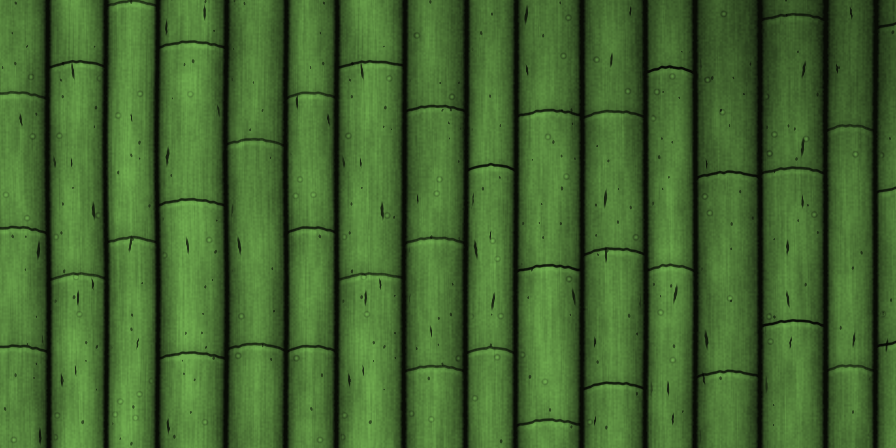
Write a WebGL 1 fragment shader that draws this texture.

```glsl
precision highp float;
// A wall of upright green bamboo poles with joints, dark gaps, scars and grain.
uniform vec2 u_resolution;

float hash(vec2 p) {
  return fract(sin(dot(p, vec2(12.99, 78.23))) * 4375.85);
}

float noise(vec2 p) {
  vec2 i = floor(p), f = fract(p);
  f = f * f * (3.0 - 2.0 * f);
  return mix(mix(hash(i), hash(i + vec2(1.0, 0.0)), f.x),
             mix(hash(i + vec2(0.0, 1.0)), hash(i + 1.0), f.x), f.y);
}

// Left border of a pole in pitch units, so that widths differ.
float border(float id) {
  return id + 0.03 + 0.1 * cos(2.03 * (id - 6.6));
}

// Sparse upright scars; x = coverage.
float scars(vec2 p, float seed, vec2 cell, vec2 size, float density) {
  vec2 id = floor(p / cell);
  vec2 key = id + seed * 17.3;
  vec2 jitter = 0.25 + 0.5 * vec2(hash(key + 3.1), hash(key + 8.7));
  vec2 d = p - (id + jitter) * cell;
  d.x += d.y * 0.35 * (hash(key + 5.2) - 0.5);
  d.x += 0.002 * (noise(p * 140.0) - 0.5);
  float scale = 0.5 + 0.6 * hash(key + 1.9);
  float spot = 1.0 - smoothstep(0.45, 1.15, length(d / (size * scale)));
  return spot * step(hash(key), density);
}

void main() {
  vec2 p = gl_FragCoord.xy / u_resolution.y;
  float px = 1.0 / u_resolution.y;
  float pitch = 2.0 / 15.0;

  // Find the pole; borders waver a little with height.
  float x = (p.x - 0.094) / pitch + 0.035 * (noise(vec2(p.x * 2.0, p.y * 3.0)) - 0.5);
  float id = floor(x + 0.5);
  id -= step(x, border(id));
  float left = border(id), span = border(id + 1.0) - left;
  float u = (x - left) / span;
  float width = span * pitch;
  vec2 local = vec2(u * width, p.y);

  // Two neighbours share the marks of the first two poles.
  float seed = id - 5.0 * step(abs(id - 4.5), 0.6);
  float age = hash(vec2(seed, 4.0));

  // Round shading across the pole, with a dark gap at each side.
  float side = min(u, 1.0 - u) * width;
  float tone = 0.57 * pow(max(4.0 * u * (1.0 - u), 0.0), 0.47);
  tone *= 1.0 - 0.1 * u;
  tone *= mix(0.25, 1.0, smoothstep(0.001, 0.008 + px, side));
  tone *= 0.92 + 0.14 * hash(vec2(seed, 9.0));

  // Dim upper right, brighter lower left.
  float dim = smoothstep(0.8, 1.9, p.x);
  tone *= 1.04 - 0.13 * dim - (0.08 + 0.24 * dim) * smoothstep(0.45, 1.05, p.y);

  // Fibres, blotches and fine grain.
  vec2 q = local + seed * 3.7;
  float fibre = noise(q * vec2(230.0, 9.0)) + 0.6 * noise(q * vec2(420.0, 28.0));
  float blotch = noise(q * vec2(24.0, 9.0)) + 0.5 * noise(q * vec2(60.0, 32.0));
  tone *= 1.0 + 0.14 * (fibre - 0.8) + 0.17 * (blotch - 0.75);
  tone += 0.055 * (noise(p * 210.0) - 0.5);

  // Arched joints, each pole with its own spacing and phase.
  float spacing = mix(0.27, 0.53, hash(vec2(seed, 2.0)));
  float bow = 0.013 * (1.0 - pow(2.0 * u - 1.0, 2.0));
  float tilt = 0.008 * (u - 0.5) * (age - 0.5);
  float rung = (p.y - bow - tilt) / spacing + hash(vec2(seed, 6.0));
  float ring = floor(rung + 0.5);
  float above = (rung - ring) * spacing - 0.03 * (hash(vec2(seed, ring)) - 0.5);
  above += 0.003 * (noise(vec2(local.x * 110.0, seed)) - 0.5);
  float depth = mix(0.5, 0.9, hash(vec2(seed + 0.5, ring)));
  float line = 1.0 - smoothstep(0.001, 0.0025 + px, abs(above));
  float lip = exp(-pow((above + 0.009) / 0.005, 2.0));
  float soot = exp(-max(above, 0.0) / 0.012) * step(0.0, above);
  tone *= 1.0 + 0.13 * lip - 0.16 * soot;
  tone *= 1.0 - depth * line;

  // Long scars and small specks.
  float body = smoothstep(0.008, 0.02, side);
  float wear = scars(local, seed, vec2(0.04, 0.1), vec2(0.0038, 0.022), 0.06 + 0.22 * age);
  wear = max(wear, 0.7 * scars(local, seed + 31.0, vec2(0.023, 0.035), vec2(0.0032, 0.005), 0.14));
  tone *= 1.0 - 0.72 * wear * body;

  // Tiny pale beads with a dark rim.
  vec2 bead = floor(local / 0.045);
  vec2 beadKey = bead + seed * 5.3;
  vec2 center = 0.25 + 0.5 * vec2(hash(beadKey + 2.3), hash(beadKey + 7.1));
  float r = length(local - (bead + center) * 0.045);
  float dome = exp(-pow(r / 0.003, 2.0)) - 0.7 * exp(-pow((r - 0.006) / 0.002, 2.0));
  tone += 0.12 * dome * step(hash(beadKey), 0.09) * body;

  vec3 green = vec3(0.655, 1.0, 0.46);
  gl_FragColor = vec4(green * clamp(tone, 0.045, 0.66), 1.0);
}
```
